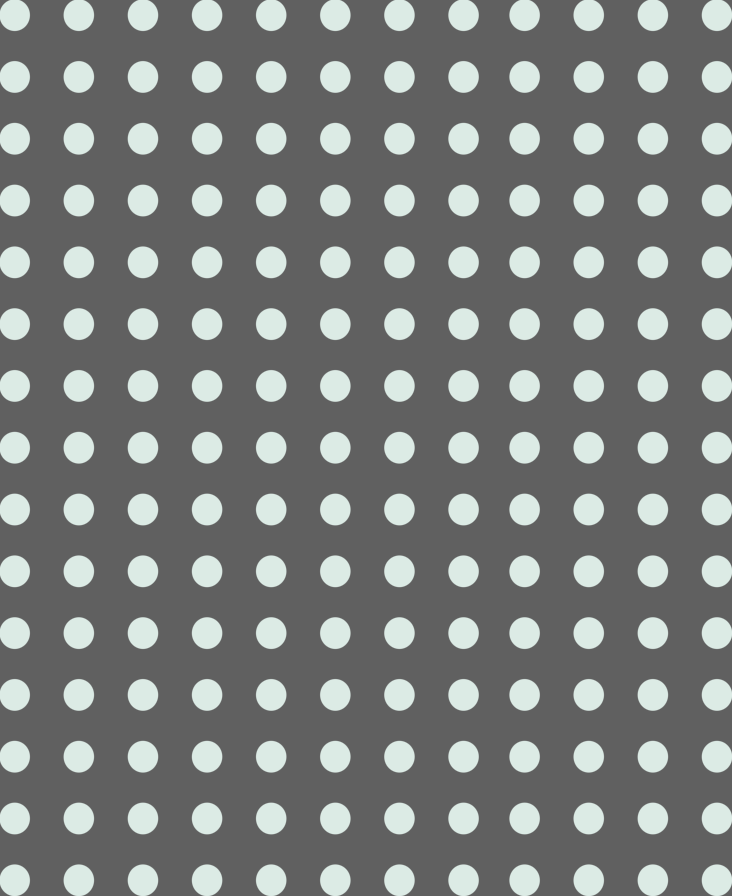
This pattern is drawn by a WebGL 1 fragment shader. Its source:

```glsl
precision highp float;

uniform vec2 u_resolution;

// Colours
const vec3 GROUND_COLOR = vec3(0.378, 0.378, 0.378);
const vec3 DOT_COLOR = vec3(0.862, 0.921, 0.898);

// Layout as fractions of the canvas, measured from the top left
const vec2 GRID_COUNT = vec2(12.0, 15.0);
const vec2 FIRST_CENTER = vec2(0.0201, 0.0169);
const vec2 PITCH = vec2(0.0876, 0.06897);
const vec2 DOT_RADIUS = vec2(0.0208, 0.0177);

// One column gap is narrower than the rest
const float SEAM_X = 0.675;
const float SEAM_SHIFT = 0.0042;

// Half width of the smoothed edge, in pixels
const float EDGE_SOFTNESS = 0.75;

// Offset from the nearest dot centre
vec2 nearestDotOffset(vec2 p) {
    p.x += SEAM_SHIFT * step(SEAM_X, p.x);
    vec2 cell = floor((p - FIRST_CENTER) / PITCH + 0.5);
    cell = clamp(cell, vec2(0.0), GRID_COUNT - 1.0);
    return p - FIRST_CENTER - cell * PITCH;
}

// Approximate signed distance to an ellipse
float ellipseDistance(vec2 p, vec2 radius) {
    float k = length(p / radius);
    float slope = length(p / (radius * radius));
    return k * (k - 1.0) / max(slope, 0.0001);
}

void main() {
    vec2 uv = gl_FragCoord.xy / u_resolution;
    vec2 p = vec2(uv.x, 1.0 - uv.y);

    // Measure in units of canvas height so distances are isotropic
    vec2 toHeight = vec2(u_resolution.x / u_resolution.y, 1.0);
    vec2 offset = nearestDotOffset(p) * toHeight;
    float dist = ellipseDistance(offset, DOT_RADIUS * toHeight);

    float edge = EDGE_SOFTNESS / u_resolution.y;
    float coverage = 1.0 - smoothstep(-edge, edge, dist);
    gl_FragColor = vec4(mix(GROUND_COLOR, DOT_COLOR, coverage), 1.0);
}
```
